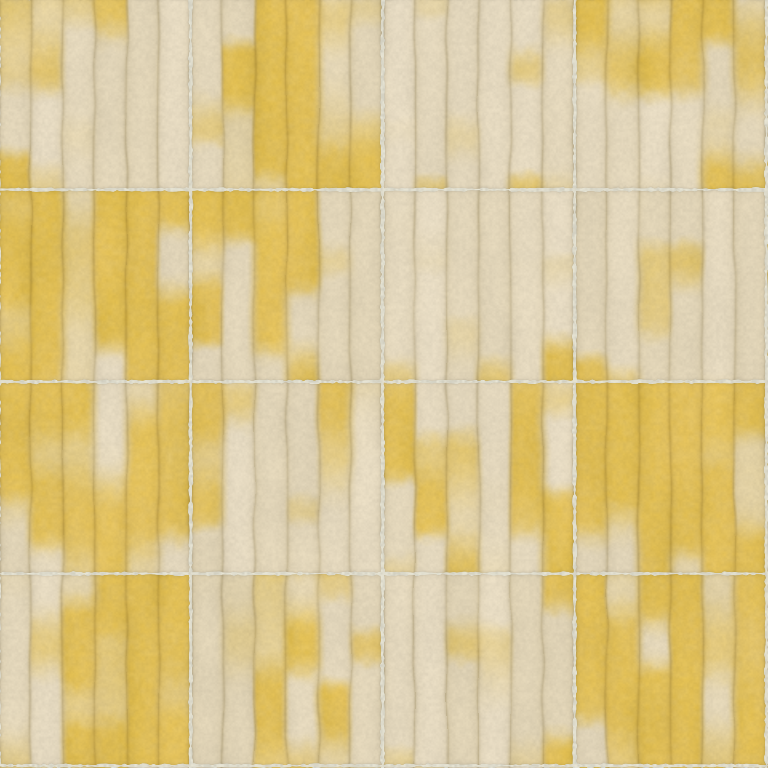
Reproduce this texture procedurally as a Shadertoy shader.

```glsl
// Four by four fluted ceramic tiles, six upright flutes each, in cream with
// soft yellow glaze. Noise along every flute is cut by a coverage level per
// tile; rounded shading, fine grain and ragged pale grout finish the surface.

float hash(vec2 p) {
    vec3 q = fract(p.xyx * vec3(0.1031, 0.1030, 0.0973));
    q += dot(q, q.yzx + 33.33);
    return fract((q.x + q.y) * q.z);
}

float noise(vec2 p) {
    vec2 cell = floor(p), f = fract(p);
    f = f * f * (3.0 - 2.0 * f);
    return mix(mix(hash(cell), hash(cell + vec2(1, 0)), f.x),
               mix(hash(cell + vec2(0, 1)), hash(cell + vec2(1, 1)), f.x), f.y);
}

// Share of each tile under glaze: bottom row first, left to right
float glazeCoverage(ivec2 tile) {
    mat4 share = mat4(0.48, 0.38, 0.32, 0.48,
                      0.52, 0.30, 0.30, 0.85,
                      0.78, 0.40, 0.08, 0.08,
                      0.45, 0.48, 0.08, 0.52);
    return share[tile.y][tile.x];
}

// Glaze on one flute at height y: its own streaks plus a drift across the tile
float fluteGlaze(float flute, float y, vec2 tile, float coverage) {
    flute = clamp(flute, 0.0, 5.0);
    float seed = 31.0 * tile.x + 137.0 * tile.y;
    float streaks = noise(vec2(flute + 7.0 * seed, y * 3.2 + 11.0));
    float drift = noise(vec2(flute * 0.38 + seed, y * 1.4 + 53.0));
    float level = mix(streaks, drift, mix(0.4, 0.6, coverage));
    float cut = 0.5 + 0.6 * (0.5 - coverage);
    return smoothstep(cut - 0.13, cut + 0.13, level);
}

void mainImage(out vec4 fragColor, in vec2 fragCoord) {
    vec2 uv = fragCoord / iResolution.xy;
    float pixel = 1.0 / iResolution.y;

    // Tile grid
    vec2 grid = (uv + vec2(0.0018, -0.003)) * 4.0;
    vec2 tile = mod(floor(grid), 4.0);
    vec2 local = fract(grid);

    // Flutes with slightly wavering sides
    float waver = noise(vec2(floor(local.x * 6.0 + 0.5) + 9.0 * tile.x, uv.y * 22.0)) - 0.5;
    float across = local.x * 6.0 + 0.09 * waver;
    float flute = clamp(floor(across), 0.0, 5.0);
    float side = abs(fract(across + 0.5) - 0.5);

    // Glaze, bleeding a little into the next flute
    float coverage = glazeCoverage(ivec2(tile));
    float left = floor(across - 0.5);
    float bleedWidth = mix(0.08, 0.3, hash(vec2(left, 5.0) + tile * 13.0));
    float bleed = smoothstep(0.5 - bleedWidth, 0.5 + bleedWidth, fract(across - 0.5));
    float height = local.y + 0.03 * (noise(uv * 90.0) - 0.5);
    float glaze = mix(fluteGlaze(left, height, tile, coverage),
                      fluteGlaze(left + 1.0, height, tile, coverage), bleed);
    glaze *= 0.94 + 0.12 * (noise(uv * 140.0) - 0.5);

    vec3 cream = mix(vec3(0.875, 0.825, 0.71), vec3(0.905, 0.86, 0.765),
                     hash(vec2(flute, 3.0) + tile * 17.0));
    vec3 yellow = mix(vec3(0.86, 0.725, 0.29), vec3(0.895, 0.76, 0.36),
                      noise(vec2(across, uv.y * 12.0) + tile * 7.0));
    vec3 color = mix(cream, yellow, glaze);

    // Rounded shading and thin dark joints between flutes
    float jointStrength = 0.6 + 0.8 * noise(vec2(flute + tile.x * 6.0, uv.y * 14.0));
    float shade = 0.065 * exp(-side / 0.13)
                + 0.07 * jointStrength * exp(-pow(side / 0.05, 2.0));
    color *= 1.0 - shade * vec3(0.9, 1.0, 1.35);

    // Mottling and fine grain
    color *= 1.0 + 0.03 * (noise(uv * vec2(30.0, 18.0)) - 0.5)
                 + 0.035 * (noise(uv * 230.0) - 0.5)
                 + 0.025 * (noise(uv * 480.0) - 0.5);

    // Ragged grout with a faint shadow along the tile edges
    vec2 toEdge = (0.5 - abs(local - 0.5)) / 4.0;
    float edge = min(toEdge.x, toEdge.y + 0.0003);
    float ragged = 0.0022 + 0.0022 * (noise(uv * 210.0) - 0.5)
                          + 0.0012 * (noise(uv * 75.0) - 0.5);
    color *= 1.0 - 0.09 * exp(-max(edge - ragged, 0.0) / 0.0016);
    vec3 grout = vec3(0.865, 0.855, 0.795) * (0.95 + 0.1 * noise(uv * 300.0));
    float groutMask = 1.0 - smoothstep(-0.5, 0.5, (edge - ragged) / max(pixel, 0.0008));
    color = mix(color, grout, groutMask);

    fragColor = vec4(color, 1.0);
}
```
